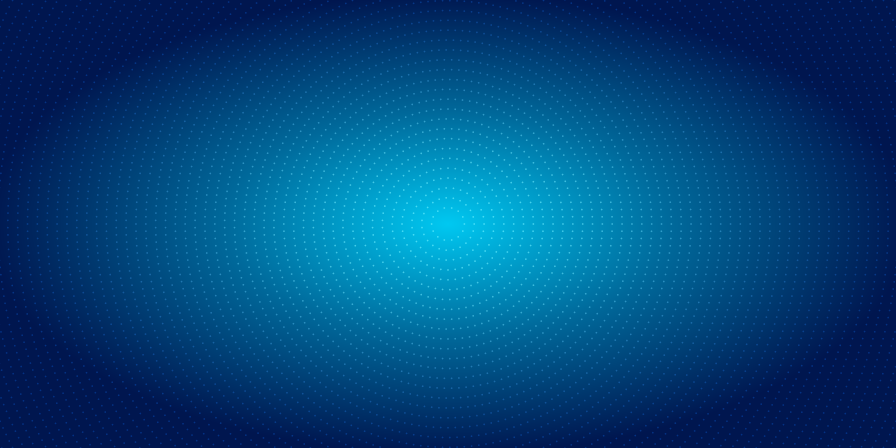
Reproduce this background procedurally as a Shadertoy shader.

```glsl
const float TAU = 6.2831853;

// Backdrop colours, from the centre outwards
const vec3 CORE_CYAN = vec3(0.0, 0.785, 0.945);
const vec3 MID_BLUE  = vec3(0.0, 0.410, 0.605);
const vec3 EDGE_NAVY = vec3(0.0, 0.085, 0.310);
const float MID_STOP = 0.5;
const float EDGE_STOP = 1.03;

// Dot rings, in units of the canvas height
const float RING_STEP = 0.0220;
const float FIRST_RADIUS = 0.0146;
const float FIRST_RING = 1.0;
const float DOT_SPACING = 0.0162;
const float DOT_RADIUS = 0.0018;
const float DOT_OPACITY = 0.65;
const vec3 DOT_INNER = vec3(0.42, 0.94, 1.0);
const vec3 DOT_OUTER = vec3(0.02, 0.25, 0.62);

// Elliptical glow; radius is 1 at the middle of each canvas edge
vec3 backdrop(float radius) {
    vec3 inner = mix(CORE_CYAN, MID_BLUE, radius / MID_STOP);
    float outward = clamp((radius - MID_STOP) / (EDGE_STOP - MID_STOP), 0.0, 1.0);
    return radius < MID_STOP ? inner : mix(MID_BLUE, EDGE_NAVY, outward);
}

// Coverage of the nearest dot on concentric rings of even arc spacing
float ringDots(vec2 p, float pixel) {
    float ring = max(round((length(p) - FIRST_RADIUS) / RING_STEP), FIRST_RING);
    float ringRadius = FIRST_RADIUS + ring * RING_STEP;
    float count = round(TAU * ringRadius / DOT_SPACING);
    float angle = round(atan(p.y, p.x) / TAU * count) * TAU / count;
    vec2 dotCentre = ringRadius * vec2(cos(angle), sin(angle));
    return clamp((DOT_RADIUS - length(p - dotCentre)) / pixel + 0.5, 0.0, 1.0);
}

void mainImage(out vec4 fragColor, in vec2 fragCoord) {
    vec2 centred = fragCoord / iResolution.xy - 0.5;
    vec2 p = centred * vec2(iResolution.x / iResolution.y, 1.0);
    float radius = 2.0 * length(centred);

    // Dots cool from pale cyan to deep blue with the glow
    vec3 dotColor = mix(DOT_INNER, DOT_OUTER, smoothstep(0.1, 1.1, radius));
    float coverage = DOT_OPACITY * ringDots(p, 1.0 / iResolution.y);

    fragColor = vec4(mix(backdrop(radius), dotColor, coverage), 1.0);
}
```
